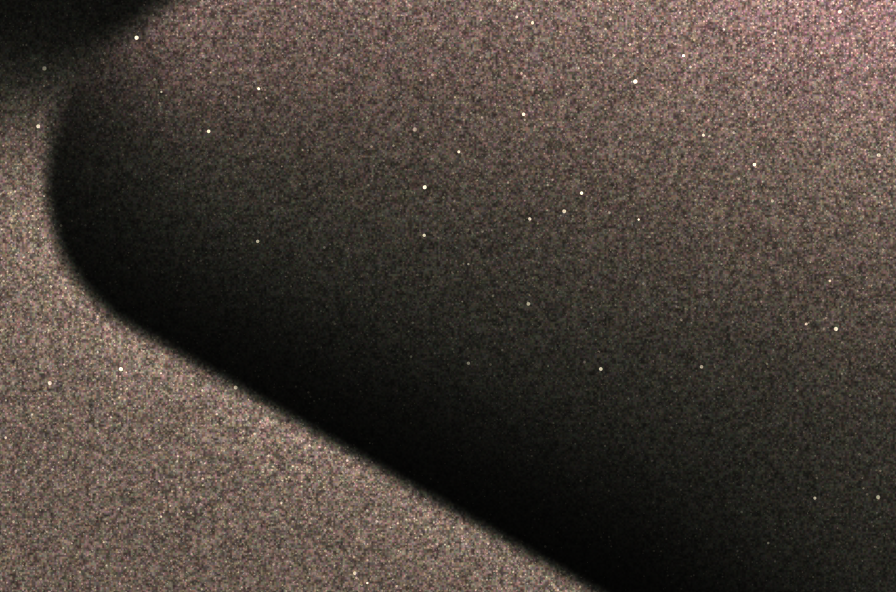
This texture is drawn by a Shadertoy shader. Its source:

```glsl
// Glittering dust on a dark folded sheet: a soft-edged rounded wedge is cut from
// blended half-planes, lit by smooth gradients, then covered with fine grain
// and several jittered grids of bright flakes.

float hash(vec2 p) {
    vec3 q = fract(p.xyx * vec3(0.1031, 0.1030, 0.0973));
    q += dot(q, q.yzx + 33.33);
    return fract((q.x + q.y) * q.z);
}

float valueNoise(vec2 p) {
    vec2 i = floor(p), f = fract(p);
    f = f * f * (3.0 - 2.0 * f);
    return mix(mix(hash(i), hash(i + vec2(1, 0)), f.x),
               mix(hash(i + vec2(0, 1)), hash(i + vec2(1, 1)), f.x), f.y);
}

float smoothMin(float a, float b, float k) {
    float h = max(k - abs(a - b), 0.0) / k;
    return min(a, b) - h * h * k * 0.25;
}

// One grid of round flakes; radius is in canvas heights.
float flakes(vec2 p, float cells, float radius, float chance, float seed) {
    vec2 g = p * cells, id = floor(g) + seed;
    float size = radius * mix(0.6, 1.2, hash(id + 7.3));
    float room = max(0.5 - size * cells, 0.0);
    vec2 centre = 0.5 + room * (2.0 * vec2(hash(id + 19.1), hash(id + 41.7)) - 1.0);
    float dist = length(fract(g) - centre) / cells;
    float blur = max(0.7 / iResolution.y, size * 0.4);
    float disc = 1.0 - smoothstep(size - blur, size + blur, dist);
    return disc * step(hash(id), chance) * mix(0.35, 1.0, hash(id + 63.9));
}

void mainImage(out vec4 fragColor, in vec2 fragCoord) {
    vec2 p = fragCoord / iResolution.y;

    // Wedge outline: slanted lower edge, left side and upper shoulder
    float lower = dot(p, vec2(0.495, 0.869)) - 0.495;
    float body = smoothMin(lower, p.x - 0.076, 0.15);
    float shoulder = (0.625 * p.x - p.y + 0.815) / 1.179;
    float d = smoothMin(body, shoulder, 0.15);
    float softness = mix(0.021, 0.034, smoothstep(0.65, 0.95, p.y));
    float inside = smoothstep(-softness, softness, d);

    // Light on the wedge, rising from the lower edge to the upper right
    float ramp = 0.17 + 0.21 * (p.x - 0.59) + 0.55 * (p.y - 0.6);
    ramp += 0.08 * smoothstep(0.72, 0.95, p.y) * (1.0 - smoothstep(0.2, 0.8, p.x));
    float wedgeLight = 0.5 * (ramp + sqrt(ramp * ramp + 0.018));
    wedgeLight += 0.05 * smoothstep(1.0, 1.5, p.x) * (1.0 - smoothstep(0.0, 0.4, p.y));
    wedgeLight *= mix(0.45, 1.0, smoothstep(0.0, 0.28, body));

    // Light on the ground, glowing along the edge and fading at the top
    float groundLight = 0.40 + 0.14 * exp(-abs(d) / 0.075);
    groundLight *= 1.0 - 0.06 * smoothstep(0.3, 0.0, p.y);
    groundLight = mix(0.07, groundLight, 1.0 - smoothstep(0.62, 0.98, p.y));
    float light = mix(groundLight, wedgeLight, inside);

    // Tints: warm sand, olive shade, rosy highlights
    vec3 tint = mix(vec3(1.02, 1.01, 0.86), vec3(1.14, 0.98, 0.87),
                    smoothstep(0.08, 0.36, light));
    float rose = smoothstep(0.65, 1.0, p.y) * inside;
    rose *= 0.35 + 0.65 * smoothstep(1.0, 1.5, p.x) + 0.4 * exp(-p.x * 5.0);
    tint = mix(tint, vec3(1.20, 0.94, 0.91), min(rose, 1.0));

    // Fine grain
    float grain = 0.6 * valueNoise(p * 310.0) + 0.4 * valueNoise(p * 170.0 + 31.0);
    float mottle = valueNoise(p * 45.0 + 9.0) - 0.5;
    vec3 color = tint * light * (0.92 + 0.95 * (grain - 0.5) + 0.08 * mottle);
    vec3 hue = vec3(hash(floor(p * 240.0)), hash(floor(p * 240.0) + 5.0),
                    hash(floor(p * 240.0) + 11.0)) - 0.5;
    color *= 1.0 + 0.16 * hue;

    // Flakes, from dense dust to rare bright specks
    float sparkle = 0.0;
    for (int i = 0; i < 4; i++) {
        float level = float(i);
        float cells = 215.0 * pow(0.58, level);
        float radius = 0.0013 + 0.00025 * level;
        float chance = 0.015 + light * (0.55 - 0.09 * level);
        float gain = 0.30 + 0.13 * level;
        sparkle += gain * flakes(p + level * 0.137, cells, radius, chance, level * 83.0);
    }
    color += vec3(1.0, 0.93, 0.78) * sparkle * (0.12 + 1.15 * light);
    float stars = flakes(p + 0.31, 27.0, 0.0030, 0.035 + 0.06 * light, 217.0);
    color += vec3(0.95, 0.91, 0.76) * stars * smoothstep(0.05, 0.22, light);

    fragColor = vec4(clamp(color, 0.0, 1.0), 1.0);
}
```
